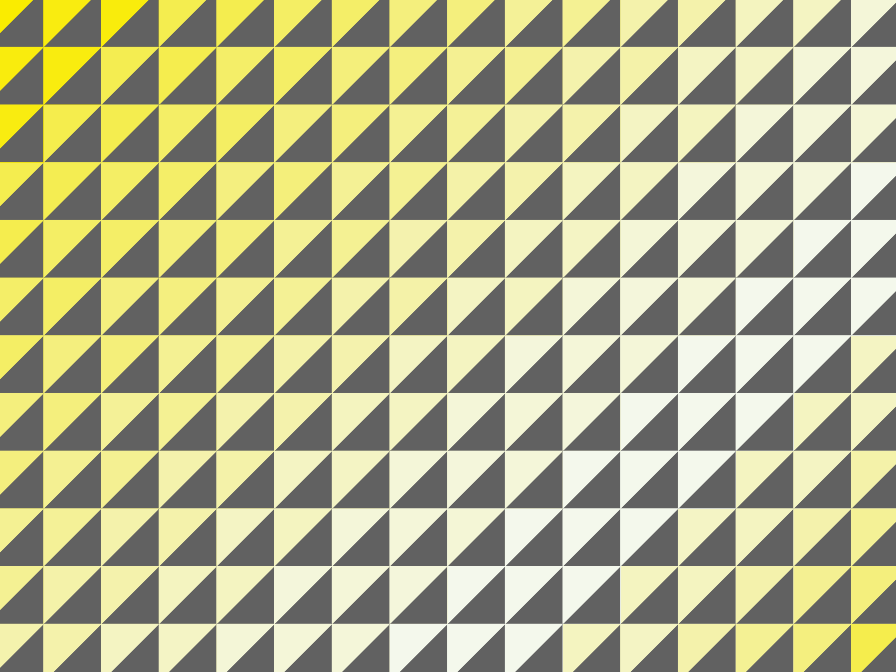
Write a Shadertoy shader that draws this pattern.

```glsl
// Grid of grey half-square triangles over squares stepping diagonally from yellow to ivory.

const float PITCH = 0.08585;                 // cell side, in canvas heights
const vec2 GRID_SHIFT = vec2(0.242, 0.181);  // cropped part of the first cell
const float SEAM = 0.008;                    // pale hairline beside each triangle
const float FOLD = 21.0;                     // diagonal where the ramp turns back
const vec3 GREY = vec3(0.38);

// Signed distance to the lower right half of a unit cell (y points down)
float triangleDistance(vec2 local, float seam) {
    float slope = (1.0 - local.x - local.y) * 0.70711;
    float sides = max(local.x, local.y) - (1.0 - seam);
    return max(slope, sides);
}

// Ramp step of a diagonal: climbs to the fold, then falls ever faster
float rampLevel(float diagonal, float fold) {
    float past = diagonal - fold;
    float folded = past < -0.5 ? diagonal : 14.0 - 0.45 * past * past;
    return floor((folded + 1.0) * 0.48 + 0.33);
}

// Small tint drift between cells, from layered sines
float tintDrift(vec2 cell, float amount) {
    float waves = sin(dot(cell, vec2(2.3, 4.1))) + 0.5 * sin(dot(cell, vec2(5.7, -3.2)));
    return amount * waves;
}

// Yellow at low levels, ivory at high ones
vec3 paleColour(float level, float drift) {
    float blue = (0.13 + 0.09 * level) * smoothstep(0.5, 2.0, level);
    blue = clamp(blue + drift, 0.0, 0.925);
    float red = mix(0.98, 0.957, min(blue * 3.0, 1.0));
    return vec3(red, 0.925 + 0.055 * blue * blue, blue);
}

void mainImage(out vec4 fragColor, in vec2 fragCoord) {
    // Cells are counted from the top left corner
    vec2 p = fragCoord / iResolution.y;
    vec2 grid = vec2(p.x, 1.0 - p.y) / PITCH + GRID_SHIFT;
    vec2 cell = floor(grid);

    float level = rampLevel(cell.x + cell.y, FOLD);
    vec3 pale = paleColour(level, tintDrift(cell, 0.008));

    // Triangle with a one pixel soft edge
    float soft = 0.5 / (iResolution.y * PITCH);
    float cover = 1.0 - smoothstep(-soft, soft, triangleDistance(fract(grid), SEAM));
    fragColor = vec4(mix(pale, GREY, cover), 1.0);
}
```
